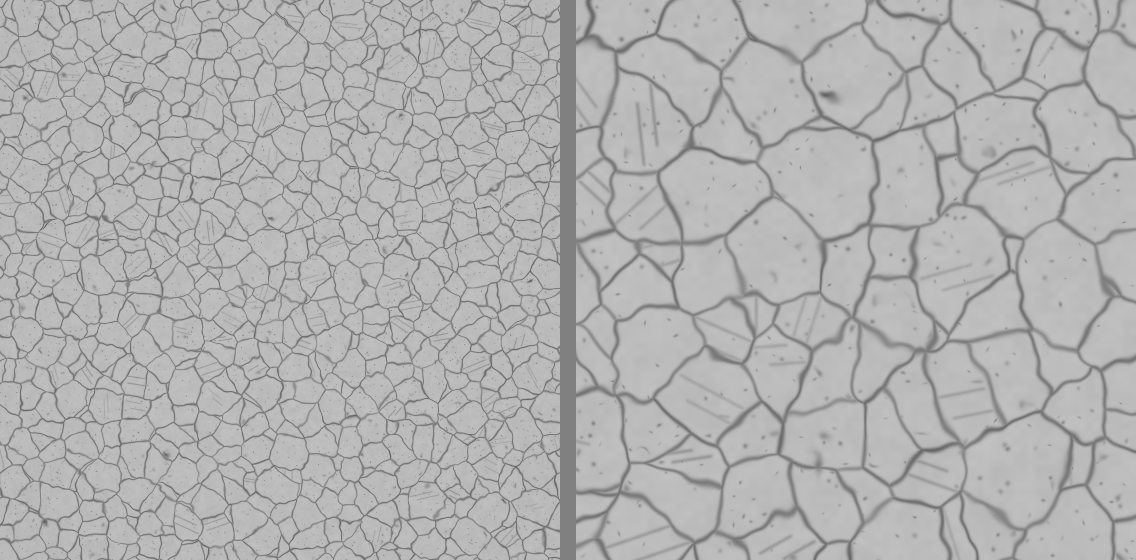
Left, the full canvas; right, a detail of the centre.
This texture is drawn by a Shadertoy shader. Its source:

```glsl
// Etched metal micrograph: pale grey grains, thin dark boundaries, pits and twin lines.
#define GRAINS 28.0          // seeds across the canvas
#define SIZE_SPREAD 0.75     // power weight range, larger gives more uneven grains
#define WARP 0.17            // boundary waviness, in seed spacings
#define LINE_WIDTH 0.00155   // boundary half width
#define LINE_DEPTH 0.31      // boundary darkness
#define TWIN_SHARE 0.16      // share of grains with twin lines
#define PIT_DEPTH 0.23       // darkness of small pits
#define BLOT_DEPTH 0.40      // darkness of rare stains
#define BASE_GREY 0.738      // grain face
#define MOTTLE 0.022         // faint tone variation

const float TAU = 6.2831853;

vec3 hash3(vec2 p) {
    vec3 q = fract(vec3(p.xyx) * vec3(0.1031, 0.1030, 0.0973));
    q += dot(q, q.yxz + 33.33);
    return fract((q.xxy + q.yzz) * q.zyx);
}

float noise(vec2 p) {
    vec2 i = floor(p), f = fract(p);
    f = f * f * (3.0 - 2.0 * f);
    float low = mix(hash3(i).x, hash3(i + vec2(1, 0)).x, f.x);
    float high = mix(hash3(i + vec2(0, 1)).x, hash3(i + vec2(1, 1)).x, f.x);
    return mix(low, high, f.y);
}

vec2 noise2(vec2 p) {
    return vec2(noise(p), noise(p + 71.3)) - 0.5;
}

mat2 rotation(float angle) {
    float c = cos(angle), s = sin(angle);
    return mat2(c, s, -s, c);
}

float softLine(float dist, float width) {
    return exp(-dist * dist / (width * width));
}

// Seed position in xy, power weight in z
vec3 grainSeed(vec2 id) {
    vec3 h = hash3(id + 40.0);
    return vec3(id + h.xy, SIZE_SPREAD * h.z * h.z);
}

// Boundary strength of a power diagram; also returns the owning seed and its id
float grainBoundary(vec2 p, out vec2 ownerId, out vec3 owner) {
    vec2 cell = floor(p);
    float best = 1e5;
    for (int y = -2; y <= 2; y++)
    for (int x = -2; x <= 2; x++) {
        vec2 id = cell + vec2(x, y);
        vec3 seed = grainSeed(id);
        vec2 d = p - seed.xy;
        float power = dot(d, d) - seed.z;
        if (power < best) { best = power; owner = seed; ownerId = id; }
    }
    float line = 0.0;
    for (int y = -2; y <= 2; y++)
    for (int x = -2; x <= 2; x++) {
        vec2 id = cell + vec2(x, y);
        if (id == ownerId) continue;
        vec3 seed = grainSeed(id);
        vec2 d = p - seed.xy;
        float gap = (dot(d, d) - seed.z - best) / (2.0 * distance(seed.xy, owner.xy));
        float strength = mix(0.6, 1.0, sqrt(hash3(id + ownerId + 90.0).x));
        line = max(line, strength * softLine(gap, LINE_WIDTH * GRAINS));
    }
    return line;
}

// Narrow pairs of straight lines inside some grains
float twinLines(vec2 p, vec2 id, vec3 seed) {
    vec3 h = hash3(id + 17.0), k = hash3(id + 63.0);
    vec2 q = rotation(TAU * h.x) * (p - seed.xy);
    float line = 0.0;
    for (int i = 0; i < 2; i++) {
        float side = float(i) - 0.5;
        float offset = q.y - (k.x - 0.5) * 0.5 - side * mix(0.12, 0.4, k.y);
        float reach = abs(q.x + side * 0.3) - mix(0.25, 0.8, k.z);
        line += softLine(offset, 0.033) * smoothstep(0.04, -0.04, reach);
    }
    return line * step(h.y, TWIN_SHARE) * mix(0.35, 0.8, h.z);
}

// Scattered elongated marks with random direction, size and depth
float marks(vec2 uv, float count, float share, float radius) {
    vec2 p = uv * count, cell = floor(p);
    float stain = 0.0;
    for (int y = -1; y <= 1; y++)
    for (int x = -1; x <= 1; x++) {
        vec2 id = cell + vec2(x, y);
        vec3 h = hash3(id + count), k = hash3(id + count + 131.0);
        vec2 d = rotation(TAU * k.x) * (p - id - h.xy);
        d.y *= mix(1.0, 2.8, k.y * k.y);
        float r = radius * count * mix(0.55, 1.0, k.z);
        float present = step(h.z, share * mix(0.5, 1.5, noise(id / count * 13.0)));
        stain = max(stain, present * mix(0.35, 1.0, fract(h.z * 57.0)) * exp(-dot(d, d) / (r * r)));
    }
    return stain;
}

void mainImage(out vec4 fragColor, in vec2 fragCoord) {
    vec2 uv = fragCoord / iResolution.y;
    vec2 p = uv * GRAINS;

    // Grains with wavy outlines
    vec2 wavy = p + WARP * (2.0 * noise2(p * 1.3) + 0.8 * noise2(p * 3.7));
    vec2 id;
    vec3 seed;
    float boundary = grainBoundary(wavy, id, seed);
    boundary *= mix(0.8, 1.1, noise(p * 1.7 + 9.0));
    float lines = max(boundary, 0.6 * twinLines(p, id, seed));

    // Fine pits, short scratches and rare ragged stains
    vec2 ragged = uv + 0.006 * noise2(uv * 160.0);
    float pits = max(marks(uv, 95.0, 0.42, 0.0016), 0.9 * marks(ragged, 48.0, 0.24, 0.0031));
    float blots = marks(ragged, 15.0, 0.16, 0.0068);

    // Face tone with soft mottling and slightly darker corners
    float tone = BASE_GREY + MOTTLE * (noise(uv * 230.0) + noise(uv * 75.0) - 1.0);
    tone -= 0.025 * dot(uv - 0.5, uv - 0.5);
    float dark = max(LINE_DEPTH * lines, max(PIT_DEPTH * pits, BLOT_DEPTH * blots));
    fragColor = vec4(vec3(tone - dark), 1.0);
}
```
